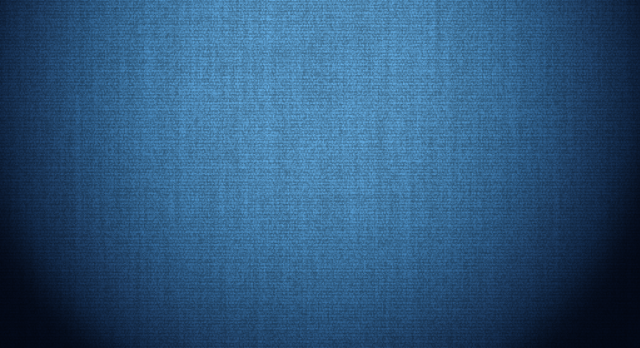
Give the GLSL for this background, as a WebGL 2 fragment shader.

```glsl
#version 300 es
precision highp float;
// Blue denim cloth under a soft spotlight: an elliptical light falloff picks
// a colour from a navy-to-sky ramp, then woven rows, crossed stitches, uneven
// threads and crisp grain modulate its brightness.

#define LIGHT_CENTER vec2(0.49, 0.79)
#define LIGHT_PEAK 1.05
#define FALLOFF vec2(3.5, 0.95)
#define SHADOW_TOE 0.09
#define ROWS 108.0
#define STITCHES 112.0
#define ROW_DEPTH 0.06
#define STITCH_DEPTH 0.045
#define THREAD_DEPTH 0.12
#define GRAIN_DEPTH 0.29
#define GRAIN_CELLS 278.0

uniform vec2 u_resolution;
out vec4 fragColor;

float hash(vec2 p) {
    vec3 q = fract(vec3(p.xyx) * 0.1031);
    q += dot(q, q.yzx + 33.33);
    return fract((q.x + q.y) * q.z);
}

// Smooth value noise in 0..1
float noise(vec2 p) {
    vec2 cell = floor(p);
    vec2 f = fract(p);
    f = f * f * (3.0 - 2.0 * f);
    float low = mix(hash(cell), hash(cell + vec2(1, 0)), f.x);
    float high = mix(hash(cell + vec2(0, 1)), hash(cell + vec2(1, 1)), f.x);
    return mix(low, high, f.y);
}

// Smooth periodic wave, one cycle per unit
float wave(float x) {
    return cos(6.28318 * x);
}

// Navy to sky blue, evenly spaced stops
vec3 clothColor(float light) {
    vec3 stops[6] = vec3[6](
        vec3(0.01, 0.03, 0.08), vec3(0.06, 0.14, 0.25), vec3(0.11, 0.23, 0.37),
        vec3(0.16, 0.33, 0.49), vec3(0.23, 0.44, 0.61), vec3(0.31, 0.54, 0.71));
    float s = light * 5.0;
    vec3 color = stops[0];
    for (int i = 0; i < 5; i++) {
        color += (stops[i + 1] - stops[i]) * clamp(s - float(i), 0.0, 1.0);
    }
    return color;
}

// Brightness offset of the fabric; p is in canvas heights
float weave(vec2 p) {
    float rows = wave(p.y * ROWS) + 0.3 * wave(p.y * ROWS * 0.5);
    // Stitches swap sides on alternate rows
    float stitches = wave(p.x * STITCHES) * wave(p.y * ROWS * 0.5);
    // Threads drift in brightness along their length
    float warp = noise(p * vec2(250.0, 5.0)) - 0.5;
    float slub = noise(p * vec2(80.0, 2.5) + 17.0) - 0.5;
    float weft = noise(p * vec2(5.0, 220.0) + 41.0) - 0.5;
    float threads = 0.9 * warp + 0.35 * slub + 0.6 * weft;
    float grain = noise(p * GRAIN_CELLS - 0.5 + 73.0) - 0.5;
    return ROW_DEPTH * rows + STITCH_DEPTH * stitches
         + THREAD_DEPTH * threads + GRAIN_DEPTH * grain;
}

void main() {
    vec2 uv = gl_FragCoord.xy / u_resolution;
    vec2 p = gl_FragCoord.xy / u_resolution.y;

    // Spotlight, stretched downward, easing softly into the dark corners
    vec2 offset = uv - LIGHT_CENTER;
    float light = LIGHT_PEAK - dot(offset * offset, FALLOFF);
    light = 0.5 * (light + sqrt(light * light + SHADOW_TOE * SHADOW_TOE));

    vec3 color = clothColor(light) * (1.0 + weave(p));
    fragColor = vec4(clamp(color, 0.0, 1.0), 1.0);
}
```
